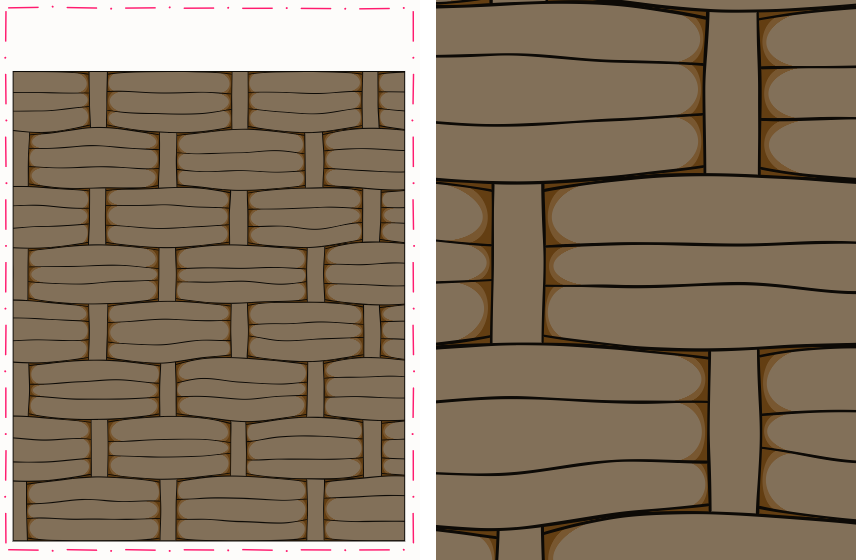
Left: the whole. Right: its middle third, enlarged.
Write a WebGL 2 fragment shader that draws this pattern.

```glsl
#version 300 es
precision highp float;

uniform vec2 u_resolution;
out vec4 fragColor;

// Lengths are fractions of the canvas height
const vec3 PAPER = vec3(0.992, 0.990, 0.982);
const vec3 WOOD = vec3(0.510, 0.440, 0.350);
const vec3 HALO = vec3(0.470, 0.340, 0.190);
const vec3 SHADOW = vec3(0.390, 0.245, 0.070);
const vec3 INK = vec3(0.050, 0.040, 0.025);
const vec3 PINK = vec3(1.000, 0.100, 0.430);
const float ASPECT = 0.75;
const vec2 PANEL_MIN = vec2(0.0234, 0.0339);
const vec2 PANEL_MAX = vec2(0.7227, 0.8724);
const float ROWS = 8.0;
const float ROW_DRIFT = 0.093;              // uneven row heights
const vec2 POST_START = vec2(0.0352, 0.1758); // even rows, odd rows
const vec2 POST_PITCH = vec2(0.2630, 0.2435);
const float POST_HALF = 0.0150;
const float POST_JITTER = 0.005;
const float BULGE = 0.030;                  // in row heights
const float GAP = 0.0050;
const float GAP_REACH = 0.030;
const float TIP_INSET = 0.0045;
const float TIP_ROUND = 0.022;
const float LINE_HALF = 0.00085;
const vec2 FRAME_MIN = vec2(0.0104, 0.0180);
const vec2 FRAME_MAX = vec2(0.7380, 0.9865);
const vec2 DASH_PITCH = vec2(0.1045, 0.1120);
const float DASH_HALF = 0.0260;
const float PEN_HALF = 0.0013;
const float TAU = 6.2831853;

float hash(vec2 p) {
  vec3 q = fract(vec3(p.xyx) * 0.1031);
  q += dot(q, q.yzx + 33.33);
  return fract((q.x + q.y) * q.z);
}

// Smooth 1D noise, -0.5 to 0.5
float wobble(float x, float seed) {
  float i = floor(x), f = fract(x);
  f = f * f * (3.0 - 2.0 * f);
  return mix(hash(vec2(i, seed)), hash(vec2(i + 1.0, seed)), f) - 0.5;
}

float cover(float d, float aa) { return clamp(0.5 - d / aa, 0.0, 1.0); }

float postPhase(float row, float x) {
  float odd = mod(row, 2.0);
  return (x - mix(POST_START.x, POST_START.y, odd)) / mix(POST_PITCH.x, POST_PITCH.y, odd);
}

float postCentre(float row, float k) {
  float odd = mod(row, 2.0);
  float centre = mix(POST_START.x, POST_START.y, odd) + k * mix(POST_PITCH.x, POST_PITCH.y, odd);
  return centre + odd * 0.0075 * sin(TAU * 0.25 * k) + POST_JITTER * (hash(vec2(row, k)) - 0.5);
}

// Bowed boundary below a row, as an offset in row heights
float rowEdge(float row, float x) {
  if (row < 0.5 || row > ROWS - 0.5) return 0.0;
  float swing = cos(TAU * postPhase(row, x)) - cos(TAU * postPhase(row - 1.0, x));
  return 0.5 * BULGE * swing + 0.07 * wobble(x * 11.0, row + 40.0);
}

vec3 weave(vec2 p, float aa) {
  // Row and distances to its edges
  float u = (p.y - PANEL_MIN.y) / (PANEL_MAX.y - PANEL_MIN.y);
  float v = ROWS * (u - ROW_DRIFT * u * (1.0 - u) * (0.85 - u));
  float nearest = floor(v + 0.5);
  float row = nearest - 1.0 + step(nearest + rowEdge(nearest, p.x), v);
  row = clamp(row, 0.0, ROWS - 1.0);
  float rowSize = (PANEL_MAX.y - PANEL_MIN.y) / ROWS;
  float below = (v - row - rowEdge(row, p.x)) * rowSize;
  float above = (row + 1.0 + rowEdge(row + 1.0, p.x) - v) * rowSize;
  float height = below + above, edge = min(below, above);

  // Upright post
  float k = floor(postPhase(row, p.x) + 0.5);
  float dx = p.x - postCentre(row, k);
  float postHalf = POST_HALF * (0.9 + 0.2 * hash(vec2(k, row + 9.0)));
  float d = abs(dx) - postHalf - 0.003 * wobble(v * 2.0, k * 7.0 + row + sign(dx) * 3.0);
  float line = min(abs(edge), abs(d));
  vec3 color = WOOD;

  // Bundle of three planks with rounded, shaded ends
  if (d > 0.0) {
    float seed = row * 13.0 + (k - step(dx, 0.0)) * 5.0 + 60.0;
    float gap = GAP * exp(-d / GAP_REACH);
    float t = (below - gap) / (height - 2.0 * gap);
    float cutA = 0.333 + 0.08 * (hash(vec2(seed, 1.0)) - 0.5) + 0.07 * wobble(p.x * 14.0, seed);
    float cutB = 0.667 + 0.08 * (hash(vec2(seed, 2.0)) - 0.5) + 0.07 * wobble(p.x * 14.0, seed + 0.5);
    float plank = step(cutA, t) + step(cutB, t);
    float lo = plank < 0.5 ? 0.0 : (plank < 1.5 ? cutA : cutB);
    float hi = plank < 0.5 ? cutA : (plank < 1.5 ? cutB : 1.0);
    float s = clamp(abs(2.0 * (t - lo) / (hi - lo) - 1.0), 0.0, 1.0);
    float inset = TIP_INSET + TIP_ROUND * (1.0 - sqrt(1.0 - s * s));
    inset *= mix(0.55, 1.35, hash(vec2(seed + plank * 3.0, 5.0 + sign(dx))));
    color = mix(SHADOW, HALO, cover(0.5 * inset - d, aa));
    color = mix(color, WOOD, cover(inset - d, aa));
    color = mix(color, SHADOW, cover(edge - gap, aa));
    line = min(line, abs(edge - gap));
    line = min(line, min(abs(t - cutA), abs(t - cutB)) * height);
  }
  float lineHalf = LINE_HALF * (1.0 + 0.5 * wobble((p.x + p.y) * 40.0, row));
  return mix(color, INK, cover(line - lineHalf, aa));
}

// Distance to a hand-drawn run of dashes and dots
float dashDot(float along, float across, float run, float pitch, float seed) {
  float i = floor(along / pitch), q = along - i * pitch;
  float tilt = 0.04 * (hash(vec2(i, seed)) - 0.5);
  float dash = length(vec2(max(abs(q - 0.30 * pitch) - DASH_HALF, 0.0), across + tilt * (q - 0.3 * pitch)));
  float dot_ = length(vec2(q - 0.80 * pitch, across + 0.1 * tilt)) - 0.0004;
  return max(min(dash, dot_) - PEN_HALF, max(-along, along - run));
}

void main() {
  vec2 p = gl_FragCoord.xy / u_resolution * vec2(ASPECT, 1.0);
  float aa = 1.0 / u_resolution.y;

  // Dashed frame
  vec2 a = p - FRAME_MIN, b = FRAME_MAX - p, run = FRAME_MAX - FRAME_MIN;
  float pen = min(dashDot(a.x, b.y - 0.003 * a.x, run.x, DASH_PITCH.x, 1.0),
                  dashDot(a.x, a.y, run.x, DASH_PITCH.x, 2.0));
  pen = min(pen, min(dashDot(b.y, a.x, run.y, DASH_PITCH.y, 3.0),
                     dashDot(b.y, b.x, run.y, DASH_PITCH.y, 4.0)));
  vec3 color = mix(PAPER, PINK, cover(pen, aa));

  // Woven panel and its outline
  vec2 outside = max(PANEL_MIN - p, p - PANEL_MAX);
  float panel = max(outside.x, outside.y);
  if (panel < 0.0) color = weave(p, aa);
  color = mix(color, INK, cover(abs(panel) - LINE_HALF, aa));
  fragColor = vec4(color, 1.0);
}
```
